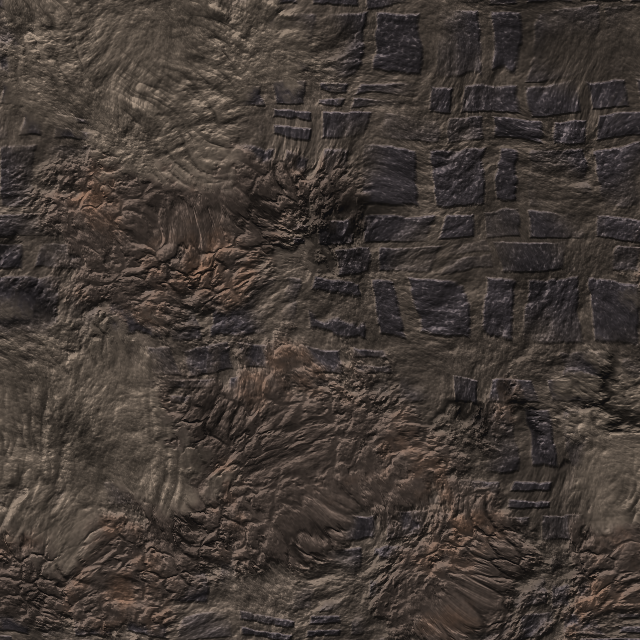
Reproduce this texture procedurally as a WebGL 1 fragment shader.

```glsl
precision highp float;
uniform vec2 u_resolution;

#define COBBLES vec2(12.0, 14.5)
#define CRACK_SCALE 27.0
#define FOLD_SCALE 30.0
#define GRIT_SCALE 21.0
#define RELIEF 1.0
#define LIGHT_DIR vec2(-0.45, 0.89)
#define STONE_COLOR vec3(0.172, 0.157, 0.163)
#define MORTAR_COLOR vec3(0.252, 0.222, 0.198)
#define ROPE_COLOR vec3(0.315, 0.279, 0.246)
#define CRUST_COLOR vec3(0.250, 0.214, 0.193)
#define RUST_COLOR vec3(0.310, 0.220, 0.165)
#define SPECK_COLOR vec3(0.390, 0.352, 0.345)

vec2 hash2(vec2 p) {
  vec3 q = fract(p.xyx * vec3(0.1031, 0.1030, 0.0973));
  q += dot(q, q.yzx + 33.33);
  return fract((q.xx + q.yz) * q.zy);
}

float corner(vec2 cell, vec2 offset) {
  return dot(hash2(cell) * 2.0 - 1.0, offset);
}

float gradientNoise(vec2 p) {
  vec2 i = floor(p), f = fract(p), e = vec2(1.0, 0.0);
  vec2 u = f * f * f * (f * (f * 6.0 - 15.0) + 10.0);
  return mix(mix(corner(i, f), corner(i + e, f - e), u.x),
             mix(corner(i + e.yx, f - e.yx), corner(i + 1.0, f - 1.0), u.x), u.y);
}

// Craggy sum: flat tops, steep pits
float crags(vec2 p) {
  float sum = 0.0, amp = 1.0;
  for (int i = 0; i < 5; i++) {
    float n = gradientNoise(p);
    sum += amp * (n - 0.6 * abs(n) + 0.11);
    p = mat2(1.6, 1.2, -1.2, 1.6) * p + 17.3;
    amp *= 0.52;
  }
  return sum;
}

// Gap between the two nearest cell points: zero along cracks
float crackGap(vec2 p) {
  vec2 cell = floor(p), f = fract(p);
  float near = 8.0, next = 8.0;
  for (int y = -1; y <= 1; y++)
    for (int x = -1; x <= 1; x++) {
      vec2 g = vec2(float(x), float(y));
      float d = length(g + hash2(cell + g) - f);
      next = min(next, max(near, d));
      near = min(near, d);
    }
  return next - near;
}

// Masonry of skewed blocks: x = distance inside the edge, y = random id
float joint(float column, float row, float y) {
  vec2 h = hash2(vec2(column, row) + 9.0) - 0.5;
  return column + 0.65 * h.x + 0.3 * h.y * (y - 0.5);
}

vec2 cobble(vec2 p, vec2 warp) {
  vec2 q = p * COBBLES + 0.35 * warp;
  q.y += 0.3 * sin(q.y * 2.1);
  float row = floor(q.y), y = fract(q.y);
  q.x += 5.0 * hash2(vec2(row, 7.0)).x;
  float col = floor(q.x);
  col += step(joint(col + 1.0, row, y), q.x) - step(q.x, joint(col, row, y));
  vec2 id = hash2(vec2(col, row) + 50.0);
  float side = min(q.x - joint(col, row, y), joint(col + 1.0, row, y) - q.x);
  y += 0.35 * (id.y - 0.5) * (q.x - col - 0.5);
  float edge = min(y, 1.0 - y);
  if (id.x < 0.22) edge = min(edge, abs(y - 0.5));
  return vec2(min(side, edge) / COBBLES.y, id.y);
}

// Ellipse that wraps across the left and right borders
float patchField(vec2 p, vec2 center, vec2 radii) {
  vec2 d = p - center;
  d.x -= floor(d.x + 0.5);
  return 1.0 - length(d / radii);
}

// Height; cover = rope, crust, stone, cavity
float terrain(vec2 p, out vec4 cover) {
  vec2 warp = vec2(gradientNoise(p * 6.0 + 3.1), gradientNoise(p * 6.0 + 41.7));
  float grit = crags(p * GRIT_SCALE + 1.6 * warp);
  float ragged = 0.9 * warp.x + 0.35 * grit;

  float rope = max(patchField(p, vec2(0.23, 0.90), vec2(0.23, 0.16)),
                   patchField(p, vec2(0.09, 0.33), vec2(0.19, 0.17)));
  rope = smoothstep(-0.12, 0.2, rope + ragged);
  float crust = max(patchField(p, vec2(0.26, 0.66), vec2(0.22, 0.16)),
                    patchField(p, vec2(0.42, 0.28), vec2(0.32, 0.18)));
  crust = max(crust, patchField(p, vec2(0.14, 0.12), vec2(0.26, 0.10)));
  crust = max(crust, patchField(p, vec2(0.73, 0.08), vec2(0.14, 0.11)));
  crust = smoothstep(-0.1, 0.2, crust + ragged) * (1.0 - rope);
  float ground = (1.0 - rope) * (1.0 - crust);

  // Folded flow along arcs, fading in and out
  vec2 d = p - mix(vec2(-0.20, 0.30), vec2(0.50, 1.15), step(0.6, p.y));
  d.x -= floor(d.x + 0.5);
  vec2 flow = vec2(length(d) + 0.06 * warp.y + 0.006 * grit, 0.16 * atan(d.y, abs(d.x)));
  vec2 lane = flow * vec2(FOLD_SCALE, 0.55 * FOLD_SCALE);
  float fold = abs(gradientNoise(lane + 5.0)) + 0.5 * abs(gradientNoise(lane * 2.1 + 31.0));
  float folded = rope * smoothstep(-0.35, 0.25, gradientNoise(p * 8.0 + 12.0) + 0.05);

  // Broken crust, blocks and deep clefts
  float gap = crackGap(p * CRACK_SCALE + 1.5 * warp + 0.7 * vec2(grit, -grit));
  float crack = 1.0 - smoothstep(0.0, 0.2, gap);
  crack *= smoothstep(-0.1, 0.4, warp.y + 0.5 * grit);
  vec2 block = cobble(p, warp);
  float bury = smoothstep(-0.32, 0.12, gradientNoise(p * 8.0 + 70.0) + 0.5 * (block.y - 0.5) + 0.12 * grit);
  float stone = smoothstep(0.0, 0.005, block.x - 0.003 - 0.006 * block.y + 0.007 * grit);
  stone *= bury * ground;
  float cleft = 1.0 - smoothstep(0.0, 0.07, abs(gradientNoise(p * 6.0 + 23.0) + 0.15 * grit));
  cleft *= smoothstep(0.1, 0.45, gradientNoise(p * 4.0 + 61.0));

  cover = vec4(rope, crust, stone, max(0.5 * crack * crust, 0.6 * cleft));
  cover.w = max(cover.w, folded * 0.35 * (1.0 - smoothstep(0.0, 0.16, fold)));
  float roughness = 0.85 + 0.7 * warp.y - 0.15 * rope + 0.2 * crust;
  return 0.0095 * grit * roughness + 0.013 * fold * folded
       + crust * (0.005 + 0.003 * smoothstep(0.0, 0.5, gap) - 0.002 * crack)
       + 0.0035 * stone - 0.005 * cleft;
}

void main() {
  vec2 p = gl_FragCoord.xy / u_resolution;
  vec4 cover, unused;
  float e = 0.0018;
  float h = terrain(p, cover);
  vec2 slope = vec2(terrain(p + vec2(e, 0.0), unused), terrain(p + vec2(0.0, e), unused)) - h;
  float lit = clamp(-dot(slope / e, LIGHT_DIR) * RELIEF, -1.0, 0.6);

  // Materials
  float stain = crags(p * 8.0 + 90.0);
  float grain = gradientNoise(p * 190.0);
  vec3 color = MORTAR_COLOR * (1.08 - 0.22 * smoothstep(0.4, 0.9, p.x));
  color = mix(color, STONE_COLOR, cover.z);
  color = mix(color, CRUST_COLOR, cover.y);
  color = mix(color, RUST_COLOR, cover.y * 0.6 * smoothstep(0.1, 0.6, stain));
  color = mix(color, ROPE_COLOR, cover.x);
  color *= 1.0 + 0.32 * stain + 0.2 * grain;
  color = mix(color, SPECK_COLOR, cover.z * 0.4 * smoothstep(0.1, 0.6, grain + 0.5 * lit));

  // Relief light and dark hollows
  color *= exp(lit) * (1.0 - cover.w);
  color = max(color, vec3(0.055, 0.050, 0.055));
  gl_FragColor = vec4(color, 1.0);
}
```
